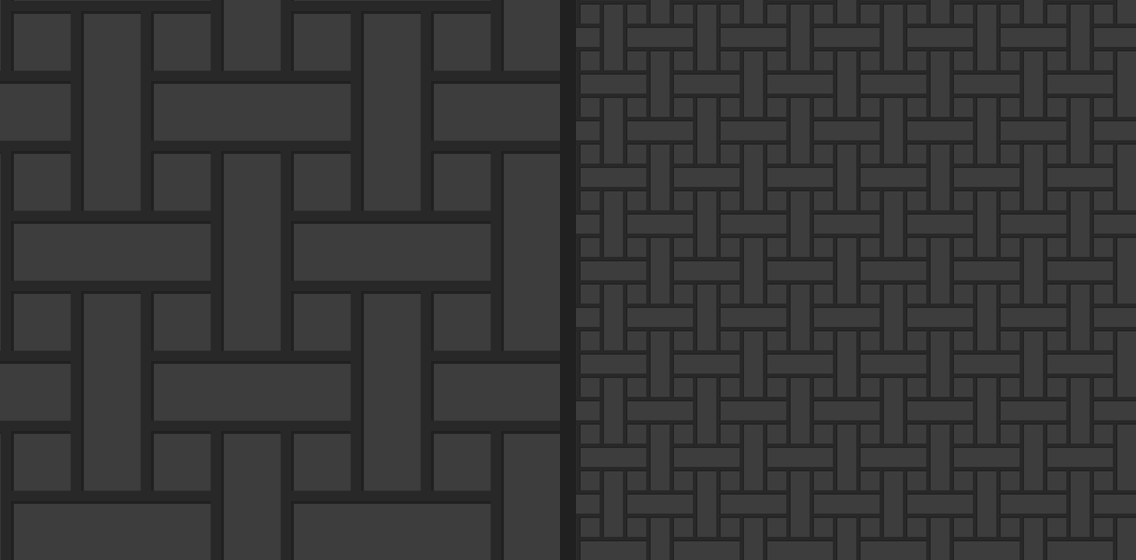
Left, the tile; right, the same tile 3 across and 3 down.
This pattern is drawn by a WebGL 2 fragment shader. Its source:

```glsl
#version 300 es
precision highp float;

#define REPEATS 2.0
#define CELLS 4.0
#define HALF_GAP 0.0729
#define SHADOW_WIDTH 0.0417
#define GRID_SHIFT 0.0833
#define FACE_COLOR vec3(0.238)
#define GAP_COLOR vec3(0.157)
#define SHADOW_COLOR vec3(0.127)

uniform vec2 u_resolution;
out vec4 outColor;

// Smooth coverage of the box from lower to upper.
float boxCoverage(vec2 p, vec2 lower, vec2 upper, vec2 pixel) {
    vec2 inside = min(p - lower, upper - p);
    vec2 coverage = clamp(inside / pixel + 0.5, 0.0, 1.0);
    return coverage.x * coverage.y;
}

// Position within the brick covering this point; also returns its size in cells.
vec2 brickPosition(vec2 grid, out vec2 size) {
    vec2 cell = mod(floor(grid), CELLS);
    vec2 local = fract(grid);
    bool oddColumn = mod(cell.x, 2.0) > 0.5;
    bool oddRow = mod(cell.y, 2.0) > 0.5;
    size = vec2(1.0);

    if (oddColumn && (!oddRow || abs(cell.x - cell.y) < 0.5)) {
        // Upright brick, three cells tall
        size.y = 3.0;
        local.y += mod(cell.y - cell.x + 1.0, CELLS);
    } else if (oddRow) {
        // Lying brick, three cells wide
        size.x = 3.0;
        local.x += mod(cell.x + cell.y - 3.0, CELLS);
    }
    return local;
}

void main() {
    vec2 uv = gl_FragCoord.xy / u_resolution;
    float cellCount = REPEATS * CELLS;
    vec2 pixel = cellCount / u_resolution;

    // Rows count downward from the top
    vec2 grid = vec2(uv.x, 1.0 - uv.y) * cellCount - GRID_SHIFT;
    vec2 size;
    vec2 p = brickPosition(grid, size);

    // The shadow shows along the left and top of each face
    vec2 upper = size - HALF_GAP;
    float shadow = boxCoverage(p, vec2(HALF_GAP), upper, pixel);
    float face = boxCoverage(p, vec2(HALF_GAP + SHADOW_WIDTH), upper, pixel);

    // Keep the gap color under the smoothed right and bottom edges
    vec3 color = mix(GAP_COLOR, SHADOW_COLOR, shadow);
    color = mix(color, FACE_COLOR, face);
    outColor = vec4(color, 1.0);
}
```
